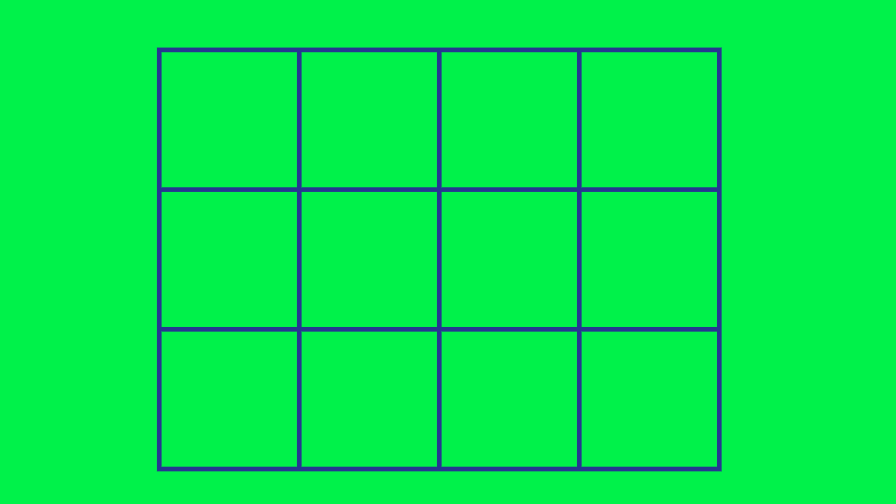
Give the GLSL for this pattern, as a Shadertoy shader.

```glsl
// Draws a four by three grid of dark blue lines on a flat bright green field.

// Distance to the nearest line of a finite, evenly spaced row starting at zero
float lineDistance(float position, float spacing, float cells) {
    float index = clamp(floor(position / spacing + 0.5), 0.0, cells);
    return abs(position - index * spacing);
}

// Distance outside the span of the row
float outsideDistance(float position, float span) {
    return max(-position, position - span);
}

void mainImage(out vec4 fragColor, in vec2 fragCoord) {
    // Canvas units: height is one, x is measured from the middle
    vec2 uv = (fragCoord - vec2(0.5 * iResolution.x, 0.0)) / iResolution.y;

    vec2 cells = vec2(4.0, 3.0);
    vec2 cellSize = vec2(0.2778, 0.2772);
    vec2 span = cells * cellSize;
    vec2 grid = uv - vec2(-0.5729, 0.0694);

    // Each line is a bar, cut off where the crossing lines end
    float vertical = max(lineDistance(grid.x, cellSize.x, cells.x), outsideDistance(grid.y, span.y));
    float horizontal = max(lineDistance(grid.y, cellSize.y, cells.y), outsideDistance(grid.x, span.x));
    float edge = min(vertical, horizontal) - 0.00463;

    // Edge coverage over one pixel
    float coverage = clamp(0.5 - edge * iResolution.y, 0.0, 1.0);

    vec3 fieldGreen = vec3(0.0, 0.95, 0.29);
    vec3 lineBlue = vec3(0.15, 0.21, 0.57);
    fragColor = vec4(mix(fieldGreen, lineBlue, coverage), 1.0);
}
```
